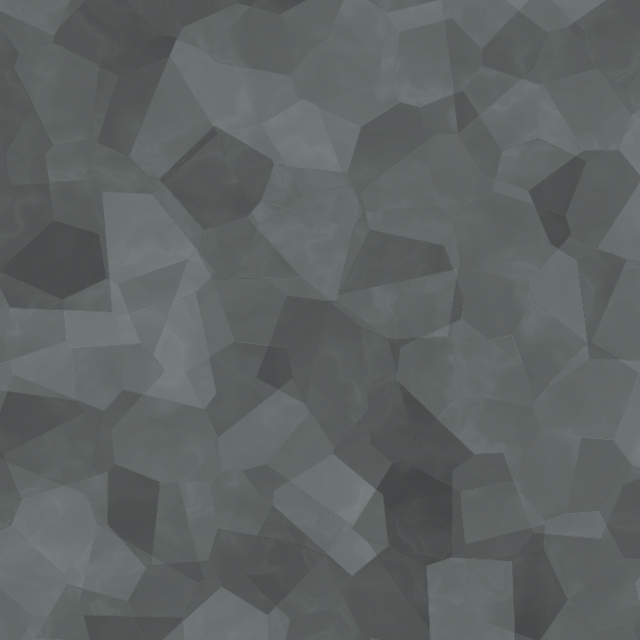
This texture is drawn by a three.js fragment shader. Its source:

```glsl
// Slate-grey stone of overlapping translucent angular grains with faint cloudy wisps.
varying vec2 vUv;

#define COARSE_SCALE 7.0
#define FINE_SCALE 8.6
#define COARSE_CONTRAST 0.108
#define FINE_CONTRAST 0.085
#define EDGE_WIDTH 0.0013
#define CLOUD_SCALE 6.0
#define CLOUD_AMOUNT 0.055
#define WISP_AMOUNT 0.028
#define BASE_LEVEL 0.364
#define SLATE_TINT vec3(1.0, 1.052, 1.048)

vec3 hash3(vec2 p) {
  vec3 q = fract(p.xyx * vec3(0.1031, 0.1030, 0.0973));
  q += dot(q, q.yxz + 33.33);
  return fract((q.xxy + q.yzz) * q.zyx);
}

float gradientDot(vec2 corner, vec2 offset) {
  float angle = 6.2832 * hash3(corner + 71.0).x;
  return dot(vec2(cos(angle), sin(angle)), offset);
}

float gradientNoise(vec2 p) {
  vec2 i = floor(p), f = fract(p);
  vec2 u = f * f * f * (f * (f * 6.0 - 15.0) + 10.0);
  vec2 e = vec2(1.0, 0.0);
  float bottom = mix(gradientDot(i, f), gradientDot(i + e, f - e), u.x);
  float top = mix(gradientDot(i + e.yx, f - e.yx), gradientDot(i + 1.0, f - 1.0), u.x);
  return mix(bottom, top, u.y);
}

float fbm(vec2 p) {
  float sum = 0.0, gain = 0.6;
  for (int k = 0; k < 4; k++) {
    sum += gain * gradientNoise(p);
    p = mat2(1.6, 1.2, -1.2, 1.6) * p + 17.3;
    gain *= 0.5;
  }
  return sum;
}

// Random tone of the nearest Voronoi grain, blended across its border.
float grainTone(vec2 uv, float scale, float seed) {
  vec2 p = uv * scale + seed;
  vec2 cell = floor(p), local = fract(p);
  vec2 nearPoint = vec2(0.0), nextPoint = vec2(0.0);
  float nearDist = 100.0, nextDist = 100.0;
  float nearTone = 0.0, nextTone = 0.0;
  for (int y = -2; y <= 2; y++) {
    for (int x = -2; x <= 2; x++) {
      vec2 g = vec2(float(x), float(y));
      vec3 h = hash3(cell + g);
      vec2 r = g + h.xy - local;
      float d = dot(r, r);
      if (d < nearDist) {
        nextDist = nearDist; nextPoint = nearPoint; nextTone = nearTone;
        nearDist = d; nearPoint = r; nearTone = h.z;
      } else if (d < nextDist) {
        nextDist = d; nextPoint = r; nextTone = h.z;
      }
    }
  }
  float border = (nextDist - nearDist) / (2.0 * max(length(nextPoint - nearPoint), 0.001));
  float blend = 0.5 + 0.5 * smoothstep(0.0, EDGE_WIDTH * scale, border);
  return mix(nextTone, nearTone, blend) - 0.5;
}

void main() {
  // Two overlapping layers of grains
  mat2 turn = mat2(0.82, 0.57, -0.57, 0.82);
  float coarse = grainTone(vUv, COARSE_SCALE, 13.0);
  float fine = grainTone(turn * vUv, FINE_SCALE, 47.0);

  // Warped clouds and bright wisps, shifted from grain to grain
  vec2 p = vUv * CLOUD_SCALE + vec2(coarse, fine) * 5.0 + 20.0;
  vec2 warp = vec2(fbm(p + 3.7), fbm(p + 31.1));
  float cloud = fbm(p + 1.4 * warp);
  float ridge = 1.0 - min(abs(fbm(p * 1.3 + 2.0 * warp + 9.0)) * 3.0, 1.0);
  float wisp = pow(ridge, 4.0) * smoothstep(-0.15, 0.35, cloud);

  float level = BASE_LEVEL + coarse * COARSE_CONTRAST + fine * FINE_CONTRAST;
  level += cloud * CLOUD_AMOUNT + wisp * WISP_AMOUNT;
  gl_FragColor = vec4(level * SLATE_TINT, 1.0);
}
```
